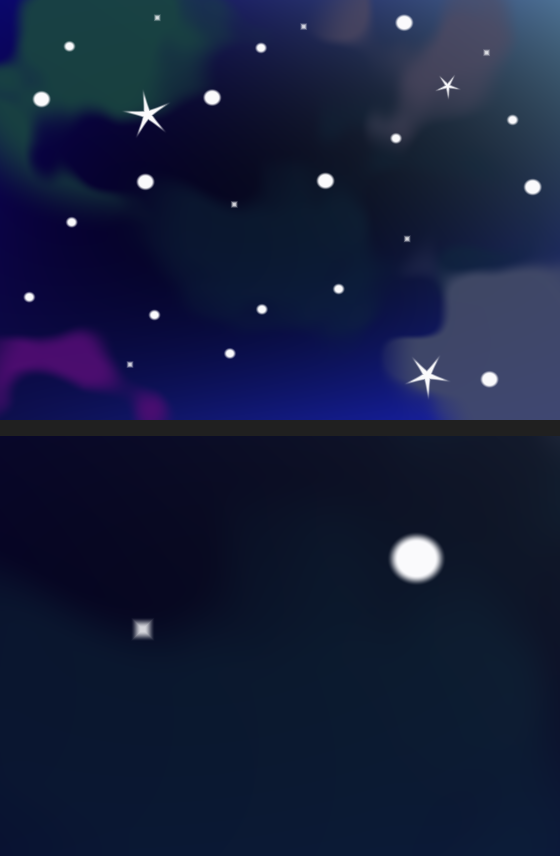
Top, the full canvas; bottom, a detail of the centre.
Give the GLSL for this background, as a Shadertoy shader.

```glsl
// Night sky: dark blue gradient, soft coloured nebula patches, round stars and five-rayed sparkles.

// Lengths are in units of the canvas height.
const float CLOUD_FREQ = 6.2;
const float WARP_FREQ = 3.0;
const float WARP_AMOUNT = 0.16;
const float CLOUD_SEED = 17.0;

const vec2 STAR_CELL = vec2(0.2222, 0.2);
const float STAR_CHANCE = 0.84;
const float STAR_SOFT = 0.0042;
const float STAR_ASPECT = 1.09;
const float LARGE_STAR = 0.0175;
const float MEDIUM_STAR = 0.0105;
const float SMALL_STAR = 0.0055;

const float RAY_COUNT = 5.0;
const float RAY_SOFT = 0.003;
const vec3 STAR_COLOR = vec3(0.98, 0.98, 0.99);

// Sky colours at the left, middle and right of the bottom, middle and top rows.
const vec3 SKY[9] = vec3[9](
    vec3(0.05, 0.06, 0.30), vec3(0.07, 0.10, 0.49), vec3(0.09, 0.12, 0.70),
    vec3(0.04, 0.01, 0.27), vec3(0.03, 0.04, 0.13), vec3(0.13, 0.19, 0.33),
    vec3(0.04, 0.03, 0.42), vec3(0.13, 0.16, 0.40), vec3(0.30, 0.44, 0.58));

struct Cloud { vec2 center; vec2 radius; vec3 color; float opacity; };
const Cloud CLOUDS[5] = Cloud[5](
    Cloud(vec2(0.80, 0.46), vec2(0.52, 0.32), vec3(0.06, 0.17, 0.24), 0.45),
    Cloud(vec2(0.26, 0.86), vec2(0.42, 0.38), vec3(0.10, 0.28, 0.25), 0.88),
    Cloud(vec2(0.20, 0.08), vec2(0.26, 0.24), vec3(0.32, 0.05, 0.45), 0.90),
    Cloud(vec2(1.19, 0.15), vec2(0.29, 0.34), vec3(0.27, 0.30, 0.41), 0.88),
    Cloud(vec2(1.03, 0.88), vec2(0.30, 0.25), vec3(0.32, 0.29, 0.38), 0.70));

// Sparkles: centre, ray length, rotation.
const vec4 SPARKLES[3] = vec4[3](
    vec4(0.351, 0.727, 0.064, 0.49),
    vec4(1.066, 0.795, 0.034, 1.00),
    vec4(1.017, 0.106, 0.060, 1.00));

float hash(vec2 p) {
    vec3 q = fract(vec3(p.xyx) * 0.1031);
    q += dot(q, q.yzx + 33.33);
    return fract((q.x + q.y) * q.z);
}

float noise(vec2 p) {
    vec2 i = floor(p), f = fract(p);
    f = f * f * f * (f * (f * 6.0 - 15.0) + 10.0);
    vec2 e = vec2(0.0, 1.0);
    return mix(mix(hash(i), hash(i + e.yx), f.x),
               mix(hash(i + e.xy), hash(i + e.yy), f.x), f.y);
}

// Quadratic weights for values at 0, 0.5 and 1.
vec3 quadraticWeights(float t) {
    return vec3((1.0 - t) * (1.0 - 2.0 * t), 4.0 * t * (1.0 - t), t * (2.0 * t - 1.0));
}

vec3 skyGradient(vec2 uv) {
    vec3 wx = quadraticWeights(uv.x), wy = quadraticWeights(uv.y);
    vec3 color = vec3(0.0);
    for (int i = 0; i < 9; i++) color += SKY[i] * wx[i % 3] * wy[i / 3];
    return max(color, 0.0);
}

float cloudDensity(vec2 p, Cloud c, float seed) {
    float r = length((p - c.center) / c.radius);
    vec2 warp = vec2(noise(p * WARP_FREQ + seed), noise(p * WARP_FREQ + seed + 40.0)) - 0.5;
    vec2 q = (p + WARP_AMOUNT * warp) * CLOUD_FREQ + seed;
    float n = 0.85 * noise(q) + 0.15 * noise(q * 2.1 + 9.0);
    float patches = smoothstep(0.38, 0.62, n + 0.3 * (0.55 - r));
    return c.opacity * patches * (1.0 - smoothstep(0.65, 1.1, r));
}

// One jittered star per grid cell; the jitter keeps it inside its cell.
float starField(vec2 p) {
    vec2 id = floor(p / STAR_CELL);
    if (hash(id + 5.0) > STAR_CHANCE) return 0.0;
    vec2 jitter = vec2(hash(id + 21.0), hash(id + 63.0));
    vec2 center = (id + mix(vec2(0.15), vec2(0.85), jitter)) * STAR_CELL;
    for (int i = 0; i < 3; i++)
        if (distance(center, SPARKLES[i].xy) < SPARKLES[i].z + LARGE_STAR) return 0.0;

    vec2 q = p - center;
    float kind = hash(id + 87.0);
    if (kind > 0.58) {
        float square = max(abs(q.x), abs(q.y)) - SMALL_STAR;
        return 0.85 * (1.0 - smoothstep(-STAR_SOFT, STAR_SOFT, square));
    }
    float radius = kind < 0.26 ? LARGE_STAR : MEDIUM_STAR;
    float disc = length(q / vec2(STAR_ASPECT, 1.0)) - radius;
    return 1.0 - smoothstep(-STAR_SOFT, STAR_SOFT, disc);
}

// Tapered rays, folded into a single angular sector.
float sparkle(vec2 p, vec4 s) {
    p -= s.xy;
    float sector = 6.28319 / RAY_COUNT;
    float angle = mod(atan(p.y, p.x) - s.w + 0.5 * sector, sector) - 0.5 * sector;
    vec2 q = length(p) * vec2(cos(angle), sin(angle));
    float taper = clamp(1.0 - q.x / s.z, 0.0, 1.0);
    float width = s.z * (0.02 + 0.12 * taper * taper);
    float ray = 1.0 - smoothstep(-RAY_SOFT, RAY_SOFT, abs(q.y) - width);
    return ray * smoothstep(0.0, 0.45, taper);
}

void mainImage(out vec4 fragColor, in vec2 fragCoord) {
    vec2 p = fragCoord / iResolution.y;
    vec3 color = skyGradient(fragCoord / iResolution.xy);
    for (int i = 0; i < 5; i++)
        color = mix(color, CLOUDS[i].color, cloudDensity(p, CLOUDS[i], CLOUD_SEED * float(i + 1)));

    float light = starField(p);
    for (int i = 0; i < 3; i++) light = max(light, sparkle(p, SPARKLES[i]));
    fragColor = vec4(mix(color, STAR_COLOR, light), 1.0);
}
```
